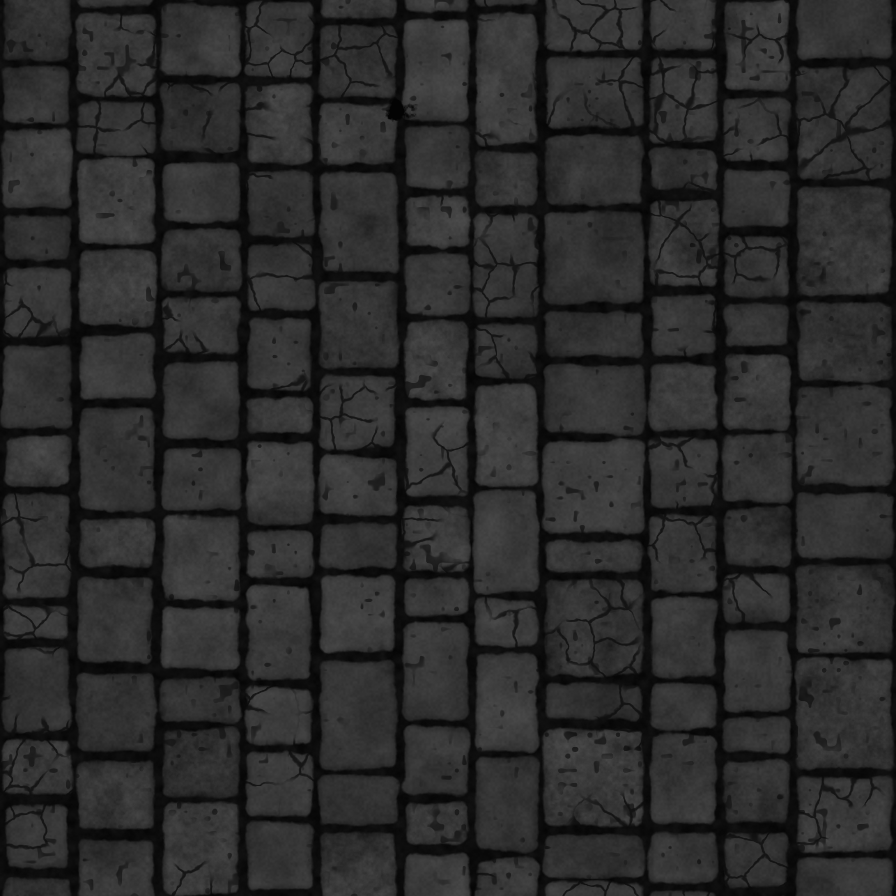
A three.js fragment shader for this texture:

```glsl
// Dark cobbled paving: eleven upright columns of worn stones with sooty joints.
// Column widths and stone counts are set below; joint heights are jittered by a
// hash, and each stone gets its own tone, grain, pits and cracks from noise.

varying vec2 vUv;

const int COLUMNS = 11;
// Per column, left to right: share of the canvas width, and stones over the height.
const mat4 WIDTHS = mat4(.083, .094, .095, .081,  .095, .079, .077, .118,
                         .082, .082, .114, 0.,    0., 0., 0., 0.);
const mat4 COUNTS = mat4(12., 11., 12., 12.,  11., 12., 10., 12.,
                         12., 13., 9., 1.,    1., 1., 1., 1.);

const float JOINT_JITTER = 0.56;     // spread of joint heights, in stones
const float INSET_MIN = 0.0028;      // stone edge to joint centre
const float INSET_MAX = 0.0055;
const float CORNER = 0.008;
const float EDGE_ROUGHNESS = 0.0065;
const float TILT = 0.035;
const float CRACK_SHARE = 0.4;
const float CRACK_WIDTH = 0.0013;
const vec2 STAIN_CENTRE = vec2(0.446, 0.879);
const float STAIN_RADIUS = 0.014;

const float JOINT_GREY = 0.045;
const float STONE_GREY = 0.217;
const float PIT_GREY = 0.08;
const float TONE_SPREAD = 0.062;

float hash(vec2 p) {
  vec3 q = fract(p.xyx * 0.1031);
  q += dot(q, q.yzx + 33.33);
  return fract((q.x + q.y) * q.z);
}

vec2 hash2(vec2 p) {
  return vec2(hash(p + 17.3), hash(p + 71.9));
}

float noise(vec2 p) {
  vec2 i = floor(p), f = fract(p);
  f = f * f * (3.0 - 2.0 * f);
  return mix(mix(hash(i), hash(i + vec2(1, 0)), f.x),
             mix(hash(i + vec2(0, 1)), hash(i + vec2(1, 1)), f.x), f.y);
}

float fbm(vec2 p) {
  float sum = 0.0, amp = 0.533;
  for (int i = 0; i < 4; i++) {
    sum += amp * noise(p);
    p = p * 2.03 + 19.7;
    amp *= 0.5;
  }
  return sum;
}

// Distance to the nearest cell border, in cells.
float cellBorder(vec2 p) {
  vec2 cell = floor(p);
  float near = 9.0, next = 9.0;
  for (int y = -1; y <= 1; y++)
    for (int x = -1; x <= 1; x++) {
      vec2 c = cell + vec2(x, y);
      float d = length(c + hash2(c) - p);
      next = min(next, max(near, d));
      near = min(near, d);
    }
  return 0.5 * (next - near);
}

float roundedBox(vec2 p, vec2 halfSize, float r) {
  vec2 q = abs(p) - halfSize + r;
  return length(max(q, 0.0)) + min(max(q.x, q.y), 0.0) - r;
}

float jointHeight(float col, float row, float count) {
  return row + JOINT_JITTER * (hash(vec2(col * 7.1 + 3.0, mod(row, count))) - 0.5);
}

void main() {
  vec2 uv = vUv;
  float x = uv.x + 0.003 * (noise(vec2(uv.x * 9.0, uv.y * 7.0)) - 0.5);

  // Find the column.
  float edge = 0.0, left = 0.0, width = 0.1, count = 12.0, col = 0.0;
  for (int i = 0; i < COLUMNS; i++) {
    float w = WIDTHS[i / 4][i - i / 4 * 4];
    if (x >= edge) {
      left = edge;
      width = w;
      count = COUNTS[i / 4][i - i / 4 * 4];
      col = float(i);
    }
    edge += w;
  }

  // Find the stone between two jittered joints.
  float t = uv.y * count + hash(vec2(col, 5.7));
  float row = floor(t);
  if (t < jointHeight(col, row, count)) row -= 1.0;
  else if (t >= jointHeight(col, row + 1.0, count)) row += 1.0;
  float low = jointHeight(col, row, count), high = jointHeight(col, row + 1.0, count);
  vec2 id = vec2(col * 3.7 + 1.0, mod(row, count) * 1.9 + 2.0);

  // Stone outline: tilted rounded box with a ragged edge.
  vec2 p = vec2(x - left - 0.5 * width, (t - 0.5 * (low + high)) / count);
  p += TILT * (hash(id + 4.1) - 0.5) * vec2(-p.y, p.x);
  vec2 inset = mix(vec2(INSET_MIN), vec2(INSET_MAX), hash2(id));
  float d = roundedBox(p, 0.5 * vec2(width, (high - low) / count) - inset, CORNER);
  d += EDGE_ROUGHNESS * (fbm(uv * 65.0) - 0.5) + 0.004 * (noise(uv * 24.0) - 0.5);

  // Stone surface: own tone, mottling and grain.
  float wear = hash(id + 9.3);
  vec2 local = uv + id * 3.1;
  float grey = STONE_GREY + TONE_SPREAD * (hash(id + 2.2) - 0.5);
  grey += 0.11 * (fbm(local * 28.0) - 0.5);
  grey += mix(0.03, 0.085, wear * wear) * (fbm(local * 170.0) - 0.5);
  grey += 0.025 * (noise(uv * 390.0) - 0.5);

  // Pits and dirt patches.
  float pits = smoothstep(0.76, 0.9, noise(local * 125.0) + 0.12 * (wear - 0.5));
  pits *= smoothstep(0.4, 0.65, fbm(local * 20.0 + 8.0));
  grey = mix(grey, PIT_GREY, 0.75 * pits);
  grey -= 0.06 * smoothstep(0.58, 0.78, fbm(local * 16.0 + 31.0)) * wear;

  // Cracks, fading in and out along their length.
  float scale = mix(19.0, 30.0, hash(id + 6.6));
  vec2 bent = local + 0.016 * (vec2(fbm(local * 45.0), fbm(local * 45.0 + 50.0)) - 0.5);
  float crack = 1.0 - smoothstep(0.3, 1.6, cellBorder(bent * scale) / scale / CRACK_WIDTH);
  crack *= smoothstep(0.38, 0.55, noise(local * 24.0 + 13.0));
  grey = mix(grey, PIT_GREY - 0.02, 0.85 * crack * step(1.0 - CRACK_SHARE, hash(id + 12.8)));

  // Soiled rim, then the joint around the stone.
  grey *= mix(0.8, 1.0, smoothstep(0.0, -0.008, d));
  float joint = JOINT_GREY + 0.07 * (fbm(uv * 110.0) - 0.5);
  grey = mix(joint, grey, smoothstep(0.0016, -0.0022, d));

  // One splash of soot.
  vec2 s = uv - STAIN_CENTRE;
  float splash = length(s) + 0.03 * (fbm(uv * 75.0) - 0.5);
  grey = mix(grey, 0.01, 1.0 - smoothstep(0.6, 1.0, splash / STAIN_RADIUS));

  gl_FragColor = vec4(vec3(clamp(grey, 0.0, 1.0)), 1.0);
}
```
